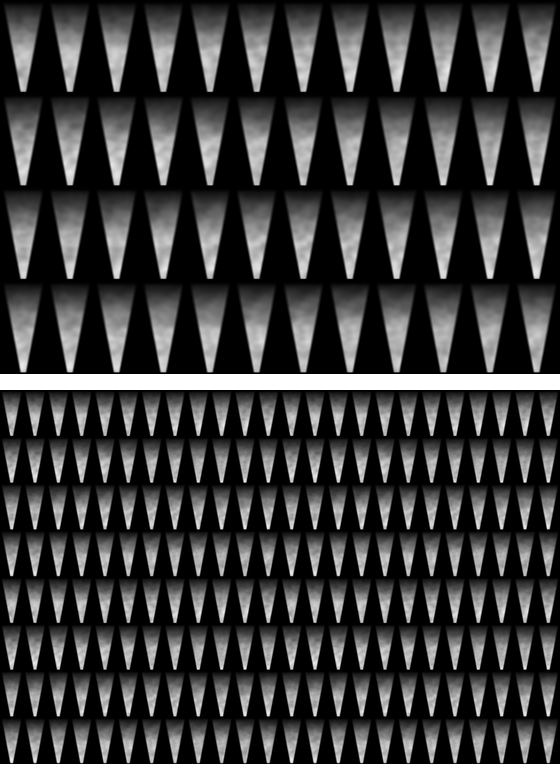
Top: one tile. Bottom: repeated 2 by 2.
Write a Shadertoy shader that draws this pattern.

```glsl
// A 12 by 4 sheet of soft grey light wedges on black, wide and dim above, narrow and bright below.
// Each wedge is a tapered distance mask times a vertical ramp, clouded by 3D gradient noise
// whose third axis advances a little per cell in reading order and wraps over the whole sheet.

const vec2 REPEATS = vec2(12.0, 4.0);     // wedges across and down
const float CELL_ASPECT = 2.0;            // cell height over cell width
const float WEDGE_TOP = 0.030;            // cell heights, measured downward
const float WEDGE_TIP = 0.982;
const float HALF_WIDTH_TOP = 0.418;       // cell widths
const float HALF_WIDTH_TIP = 0.058;
const float SIDE_BLUR_TOP = 0.052;        // half width of the soft side edge
const float SIDE_BLUR_TIP = 0.030;
const float TIP_BLUR = 0.010;
const float PEAK_LIGHT = 0.75;
const float RAMP_START = 0.06;            // share of peak light at the top
const float RAMP_LENGTH = 0.58;           // share of the wedge that brightens
const float KNEE = 0.10;                  // roundness where the ramp levels off
const vec2 CLOUD_SCALE = vec2(3.0, 7.0);  // noise cells per wedge cell
const float CLOUD_PERIOD = 8.0;           // noise cells over the whole sequence
const float CLOUD_CONTRAST = 0.34;

vec3 hashGradient(vec3 p) {
    p = fract(p * vec3(0.1031, 0.1030, 0.0973));
    p += dot(p, p.yxz + 33.33);
    return normalize(fract((p.xxy + p.yxx) * p.zyx) * 2.0 - 0.999);
}

// Gradient noise that repeats along z
float wrappedNoise(vec3 p, float periodZ) {
    vec3 base = floor(p);
    vec3 f = p - base;
    vec3 blend = f * f * f * (f * (f * 6.0 - 15.0) + 10.0);
    float sum = 0.0;
    for (int i = 0; i < 8; i++) {
        vec3 corner = vec3(i & 1, (i >> 1) & 1, i >> 2);
        vec3 lattice = base + corner;
        lattice.z = mod(lattice.z, periodZ);
        vec3 weight = mix(1.0 - blend, blend, corner);
        sum += weight.x * weight.y * weight.z
             * dot(hashGradient(lattice + 7.0), f - corner);
    }
    return sum;
}

float clouds(vec2 p, float phase) {
    vec3 q = vec3(p * CLOUD_SCALE, phase * CLOUD_PERIOD);
    float broad = wrappedNoise(q, CLOUD_PERIOD);
    float fine = wrappedNoise(q * 2.0, CLOUD_PERIOD * 2.0);
    return broad + 0.5 * fine;
}

// Soft minimum against 1
float levelOff(float x) {
    float h = max(KNEE - abs(x - 1.0), 0.0) / KNEE;
    return min(x, 1.0) - h * h * KNEE * 0.25;
}

void mainImage(out vec4 fragColor, in vec2 fragCoord) {
    // Cells counted from the upper left
    vec2 grid = fragCoord / iResolution.xy;
    grid.y = 1.0 - grid.y;
    grid *= REPEATS;
    vec2 cell = mod(floor(grid), REPEATS);
    vec2 local = fract(grid);
    vec2 pixel = REPEATS / iResolution.xy;
    float frame = cell.x + cell.y * REPEATS.x;
    float phase = frame / (REPEATS.x * REPEATS.y);

    // Tapered mask: blurred sides and a crisper tip
    float along = (local.y - WEDGE_TOP) / (WEDGE_TIP - WEDGE_TOP);
    float t = clamp(along, 0.0, 1.0);
    float halfWidth = mix(HALF_WIDTH_TOP, HALF_WIDTH_TIP, t);
    float slope = (HALF_WIDTH_TOP - HALF_WIDTH_TIP)
                / ((WEDGE_TIP - WEDGE_TOP) * CELL_ASPECT);
    float side = (abs(local.x - 0.5) - halfWidth) / sqrt(1.0 + slope * slope);
    float sideBlur = max(mix(SIDE_BLUR_TOP, SIDE_BLUR_TIP, t), pixel.x);
    float tipBlur = max(TIP_BLUR, pixel.y * 0.75);
    float mask = 1.0 - smoothstep(-sideBlur, sideBlur, side);
    mask *= 1.0 - smoothstep(-tipBlur, tipBlur, local.y - WEDGE_TIP);
    mask *= smoothstep(-0.025, 0.035, along);

    // Light ramp with slowly changing clouds
    float ramp = levelOff(RAMP_START + (1.0 - RAMP_START) * t / RAMP_LENGTH);
    float cloud = 1.0 + CLOUD_CONTRAST * clouds(local, phase);
    float light = PEAK_LIGHT * ramp * cloud * mask;
    fragColor = vec4(vec3(clamp(light, 0.0, 1.0)), 1.0);
}
```
